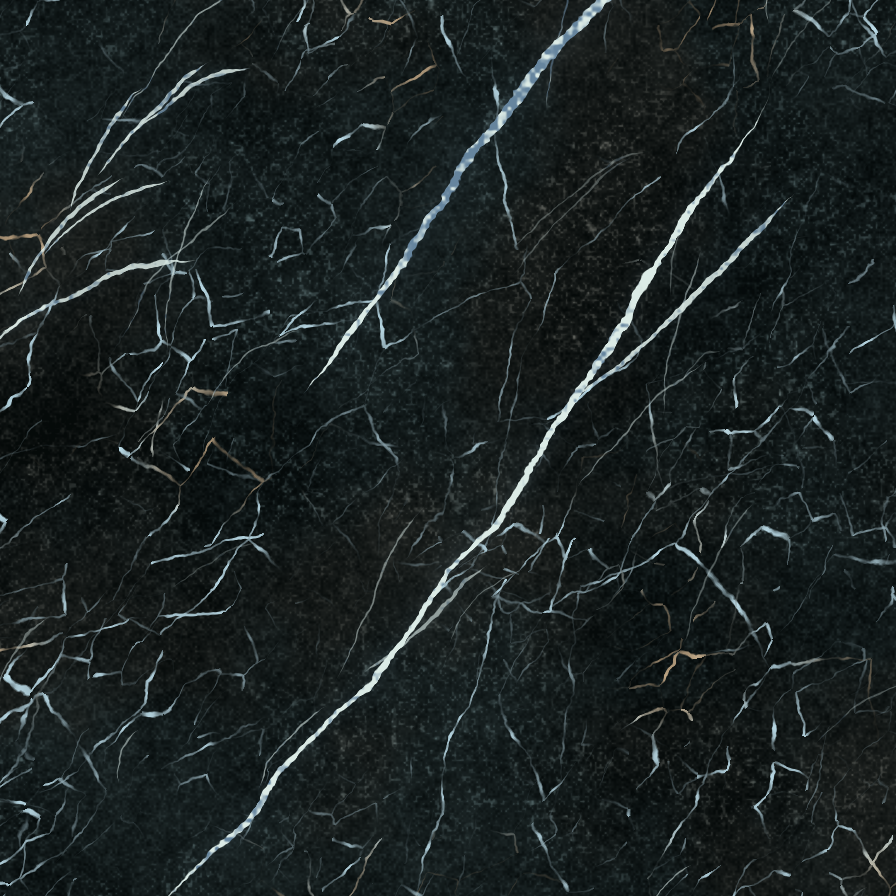
Give the GLSL for this texture, as a Shadertoy shader.

```glsl
// Polished black marble with bold white diagonal veins and a web of hairline cracks.
#define DARK_STONE  vec3(0.018, 0.040, 0.041)
#define LIGHT_STONE vec3(0.122, 0.163, 0.166)
#define VEIN_WHITE  vec3(0.86, 0.92, 0.90)
#define VEIN_BLUE   vec3(0.40, 0.52, 0.62)
#define CRACK_GREY  vec3(0.46, 0.54, 0.57)
#define CRACK_OCHRE vec3(0.46, 0.40, 0.32)
#define CRACK_WIDTH 0.00055
#define GRAIN       0.85
#define GRIT        2.6
#define FINE_VEINS  26
#define SIDE_VEINS  7

float hash(vec2 p) {
    vec3 q = fract(p.xyx * 0.1031);
    q += dot(q, q.yzx + 33.33);
    return fract((q.x + q.y) * q.z);
}

vec2 hash2(vec2 p) { return vec2(hash(p), hash(p + 57.3)); }

float noise(vec2 p) {
    vec2 i = floor(p), f = fract(p);
    f = f * f * (3.0 - 2.0 * f);
    return mix(mix(hash(i), hash(i + vec2(1, 0)), f.x),
               mix(hash(i + vec2(0, 1)), hash(i + vec2(1, 1)), f.x), f.y);
}

float fbm(vec2 p) {
    float sum = 0.0, amp = 0.5;
    for (int i = 0; i < 5; i++) {
        sum += amp * noise(p);
        p = mat2(1.6, 1.2, -1.2, 1.6) * p + 7.1;
        amp *= 0.55;
    }
    return sum / 1.055;
}

// Offset that bends lines on a large scale and makes them jagged on a small one
vec2 jitter(vec2 p) {
    vec2 sum = vec2(0.0);
    float amp = 0.023, freq = 7.0;
    for (int i = 0; i < 4; i++) {
        sum += amp * (vec2(noise(p * freq + 11.0), noise(p * freq + 83.0)) - 0.5);
        amp *= 0.38;
        freq *= 3.1;
    }
    return sum;
}

// Coverage of a line; lines thinner than a pixel fade instead of aliasing
float cover(float dist, float halfWidth, float px) {
    return clamp(0.5 + (halfWidth - dist) / px, 0.0, 1.0) * clamp(2.0 * halfWidth / px, 0.0, 1.0);
}

// x = distance to the border of the two nearest cells, y = random value of that border
vec2 cellBorder(vec2 p) {
    vec2 cell = floor(p), near = vec2(9.0), next = vec2(9.0), nearId = cell, nextId = cell;
    for (int y = -1; y <= 1; y++)
    for (int x = -1; x <= 1; x++) {
        vec2 c = cell + vec2(x, y);
        vec2 r = c + hash2(c) - p;
        if (dot(r, r) < dot(near, near)) { next = near; nextId = nearId; near = r; nearId = c; }
        else if (dot(r, r) < dot(next, next)) { next = r; nextId = c; }
    }
    return vec2(abs(dot(0.5 * (near + next), normalize(next - near))), hash(nearId + nextId + 0.5));
}

// Tapered, bowed vein from a to b: x = body coverage, y = soft halo
vec2 vein(vec2 p, vec2 a, vec2 b, float halfWidth, float bow, float px) {
    float len = length(b - a);
    vec2 dir = (b - a) / len;
    float x = dot(p - a, dir), t = clamp(x / len, 0.0, 1.0);
    float y = dot(p - a, vec2(-dir.y, dir.x)) - bow * 4.0 * t * (1.0 - t);
    float taper = smoothstep(0.0, 0.15, t) * smoothstep(1.0, 0.8, t) * mix(0.65, 1.2, t);
    float swell = 0.4 + 0.6 * noise(vec2(x * 22.0, a.x * 91.0)) + 0.6 * noise(p * 210.0);
    float dist = length(vec2(x - t * len, y));
    return vec2(cover(dist, halfWidth * taper * swell, px), taper * exp(-dist / (2.5 * halfWidth)));
}

void paintVein(inout vec3 col, vec2 p, vec2 v, float strength) {
    float white = smoothstep(0.05, 0.6, noise(p * 8.0 + 4.0) + 0.9 * (noise(p * 190.0) - 0.4));
    col += VEIN_BLUE * v.y * 0.10 * strength;
    col = mix(col, mix(VEIN_BLUE, VEIN_WHITE, white), v.x * strength);
}

void mainImage(out vec4 fragColor, in vec2 fragCoord) {
    float px = 1.0 / iResolution.y;
    vec2 p = fragCoord * px;

    // Cloudy stone body with fine grain and faintly warm patches
    float cloud = fbm(p * 4.0 + 3.0);
    float grain = 0.6 * noise(p * 370.0) + 0.4 * noise(p * 170.0 + 9.0);
    float tone = 0.45 + 0.95 * (cloud - 0.5) + GRAIN * (grain - 0.5) + 0.5 * (fbm(p * 38.0) - 0.5);

    // Pale mineral grit gathered in irregular drifts
    float drift = smoothstep(0.38, 0.7, fbm(p * 9.0 + 61.0));
    tone += GRIT * max(grain - 0.62, 0.0) * (0.35 + drift);
    tone += 1.3 * smoothstep(0.72, 0.95, noise(p * 125.0 + 31.0)) * grain * drift;
    vec3 col = mix(DARK_STONE, LIGHT_STONE, max(tone, 0.0));
    float warm = smoothstep(0.5, 0.72, fbm(p * 3.0 + 41.0));
    col *= mix(vec3(1.0), vec3(1.15, 0.95, 0.88), warm);

    // Open, branching web of hairline cracks, stretched along the diagonal
    vec2 w = p + jitter(p);
    vec2 c = w + 0.7 * jitter(p * 1.7 + 5.0);
    vec2 q = vec2(0.6 * dot(c, vec2(0.6, 0.8)), dot(c, vec2(-0.8, 0.6)));
    float scale = 5.0;
    for (int i = 0; i < 4; i++) {
        float shift = 17.0 * float(i);
        vec2 border = cellBorder(q * scale + shift);
        float shown = smoothstep(0.36, 0.72, 0.65 * noise(p * 5.0 + shift) + 0.35 * noise(p * 28.0 + shift));
        shown *= smoothstep(0.35, 0.75, border.y);
        float broken = 0.35 + 0.9 * noise(p * 90.0 + shift);
        float line = cover(border.x / scale, CRACK_WIDTH * (0.6 + shown) * (0.5 + broken), px);
        vec3 tint = mix(CRACK_GREY, CRACK_OCHRE, smoothstep(0.7, 0.9, noise(p * 4.0 + 29.0 + shift)));
        col = mix(col, tint * (0.75 + 0.7 * shown * broken), min(line * shown * broken * 1.1, 1.0));
        scale *= 1.85;
    }

    // Faint short veins scattered over the slab
    for (int i = 0; i < FINE_VEINS; i++) {
        vec2 id = vec2(float(i), 3.0);
        vec2 a = hash2(id) * 1.1 - 0.1;
        float angle = mix(0.5, 1.4, hash(id + 7.0));
        vec2 b = a + mix(0.05, 0.24, hash(id + 13.0)) * vec2(cos(angle), sin(angle));
        paintVein(col, p, vein(w, a, b, 0.0009, 0.01, px), 0.2 + 0.45 * hash(id + 23.0));
    }

    // Bundle of brighter veins at the left side
    for (int i = 0; i < SIDE_VEINS; i++) {
        float k = float(i), h = hash(vec2(k, 71.0));
        vec2 a = vec2(0.026 * k - 0.03, 0.58 + 0.045 * k);
        float angle = mix(0.35, 1.2, fract(k * 0.618 + 0.4));
        vec2 b = a + (0.13 + 0.12 * h) * vec2(cos(angle), sin(angle));
        paintVein(col, p, vein(w, a, b, 0.0014 + 0.0014 * h, 0.015, px), 0.85);
    }

    // Long main vein with two forks, and the upper vein
    paintVein(col, p, vein(w, vec2(0.395, 0.254), vec2(0.54, 0.37), 0.0018, -0.006, px), 0.6);
    paintVein(col, p, vein(w, vec2(0.632, 0.554), vec2(0.895, 0.785), 0.0028, -0.012, px), 0.9);
    paintVein(col, p, vein(w, vec2(0.156, -0.03), vec2(0.865, 0.915), 0.0038, -0.04, px), 1.0);
    paintVein(col, p, vein(w, vec2(0.345, 0.55), vec2(0.72, 1.06), 0.0047, 0.015, px), 1.0);

    fragColor = vec4(clamp(col, 0.0, 1.0), 1.0);
}
```
